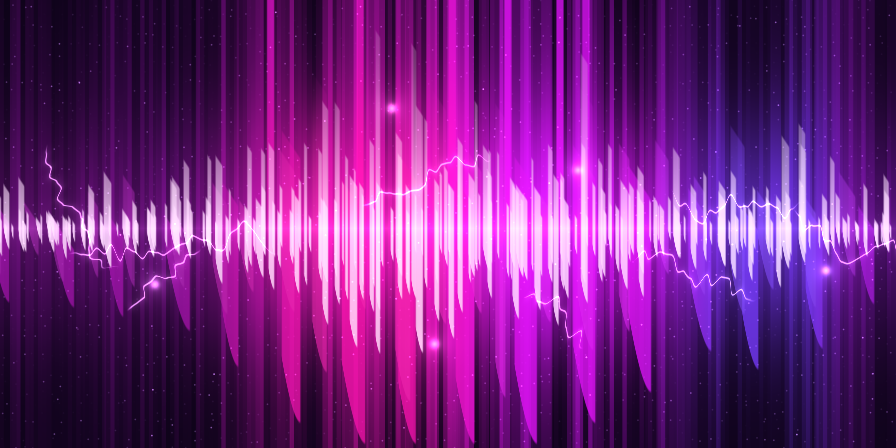
Give the GLSL for this background, as a Shadertoy shader.

```glsl
// A neon equalizer: vertical light streaks and curved blades around a glowing axis.
// Hashed columns form the curtain, cell repeats place the blades, and
// noise-bent segments draw lightning over a dark, starry backdrop.

const float AXIS = 0.49;
const vec3 WINE = vec3(0.60, 0.07, 0.64);
const vec3 PINK = vec3(0.94, 0.07, 0.66);
const vec3 MAGENTA = vec3(0.86, 0.07, 0.95);
const vec3 VIOLET = vec3(0.45, 0.22, 0.96);
const vec3 PURPLE = vec3(0.62, 0.10, 0.82);
const vec3 WHITE = vec3(1.0, 0.92, 1.0);

float hash(float n) { return fract(sin(n * 127.1) * 43758.545); }

float noise(float x) {
    float f = fract(x);
    return mix(hash(floor(x)), hash(floor(x) + 1.0), f * f * (3.0 - 2.0 * f));
}

float bell(float x, float center, float width) {
    float d = (x - center) / width;
    return exp(-d * d);
}

// Strength and colour of the light across the width (u from 0 to 1)
float energy(float u) {
    return min(1.0, 0.27 + 0.75 * bell(u, 0.47, 0.19) + 0.15 * bell(u, 0.66, 0.08)
                         + 0.28 * bell(u, 0.85, 0.06));
}

vec3 spectrum(float u) {
    vec3 c = mix(WINE, PINK, smoothstep(0.18, 0.37, u));
    c = mix(c, MAGENTA, smoothstep(0.45, 0.60, u));
    c = mix(c, VIOLET, smoothstep(0.70, 0.83, u));
    return mix(c, PURPLE, smoothstep(0.89, 0.96, u));
}

// Curtain of hashed columns, each with its own reach
float column(float id, float y, float seed) {
    float r = hash(id + seed);
    float reach = mix(0.14, 0.85, hash(id * 1.7 + seed + 5.0));
    return r * r * r * exp(-abs(y) * (y < 0.0 ? 1.4 : 0.9) / reach);
}

float curtain(vec2 p, float count, float seed, float px) {
    float x = p.x * count, id = floor(x);
    float blend = smoothstep(1.0 - min(1.0, px * count), 1.0, x - id);
    return mix(column(id, p.y, seed), column(id + 1.0, p.y, seed), blend);
}

// Bar with a slanted top and a knife-shaped lower end
float blade(vec2 p, float left, float width, float top, float bottom, float px) {
    float t = clamp((p.x - left) / width, 0.0, 1.0);
    float side = smoothstep(-px, px, p.x - left) * smoothstep(-px, px, left + width - p.x);
    float upper = top - 1.5 * width * t;
    float lower = bottom + 3.5 * width * pow(1.0 - t, 1.7);
    return side * smoothstep(-2.0 * px, 2.0 * px, upper - p.y)
                * smoothstep(-2.0 * px, 2.0 * px, p.y - lower);
}

// One blade per cell; "even" (0 to 1) tames the random place and depth
float bladeLayer(vec2 p, float cell, float phase, float fill, vec2 reach, float even, float seed, float px) {
    float id = floor((p.x - phase) / cell);
    float left = phase + (id + (1.0 - fill) * (1.0 - even) * hash(id + seed)) * cell;
    float width = cell * fill * mix(0.55, 1.0, hash(id + seed + 11.0));
    float power = energy(left * 0.5), r = hash(id + seed + 23.0);
    float top = reach.x * power * mix(0.2, 1.0, r * r);
    float depth = reach.y * power * mix(mix(0.4, 0.9, even), 1.0, hash(id + seed + 37.0));
    return blade(p, left, width, top, -min(depth, 0.48), px);
}

// Jagged filament from a to b
float bolt(vec2 p, vec2 a, vec2 b, float seed, float px) {
    vec2 d = b - a;
    float len = length(d), t = dot(p - a, d) / (len * len), s = t * len;
    float offset = (d.x * (p.y - a.y) - d.y * (p.x - a.x)) / len;
    offset += 0.07 * (noise(s * 15.0 + seed) - 0.5) + 0.035 * (noise(s * 60.0 + seed) - 0.5);
    float ends = smoothstep(0.0, 0.08, t) * smoothstep(1.0, 0.85, t);
    float core = smoothstep(0.001 + px, 0.0, abs(offset));
    return ends * (core * 0.75 + 0.15 * exp(-abs(offset) / 0.008));
}

float stars(vec2 p, float cell, float px) {
    vec2 id = floor(p / cell);
    float n = id.x + id.y * 71.3;
    vec2 spot = (id + 0.2 + 0.6 * vec2(hash(n), hash(n + 9.1))) * cell;
    return pow(hash(n + 4.7), 5.0) * smoothstep(0.001 + px, 0.0, length(p - spot));
}

void mainImage(out vec4 fragColor, in vec2 fragCoord) {
    vec2 uv = fragCoord / iResolution.xy;
    vec2 p = vec2(uv.x * 2.0, uv.y - AXIS);
    float px = 1.0 / iResolution.y, y = abs(p.y), power = energy(uv.x);
    vec3 hue = spectrum(uv.x);
    hue = mix(hue, vec3(0.66, 0.05, 0.76), 0.4 * smoothstep(0.12, 0.5, p.y));

    // Backdrop and streak curtain
    float haze = noise(p.x * 4.0 + 2.0 * noise(p.y * 5.0));
    vec3 col = mix(vec3(0.04, 0.01, 0.08), vec3(0.09, 0.015, 0.15), haze);
    float light = curtain(p, 17.0, 3.0, px) + curtain(p, 43.0, 19.0, px) + curtain(p, 105.0, 41.0, px);
    light = power * (1.6 * light + 1.15 * exp(-y * y / 0.05));
    col += hue * (1.0 - exp(-light));

    // Tall beams above the axis
    float beams[6] = float[6](0.302, 0.402, 0.505, 0.567, 0.625, 0.654);
    for (int i = 0; i < 6; i++) {
        float edge = abs(p.x - 2.0 * beams[i]) - 0.008;
        col = mix(col, hue * 1.1, 0.8 * smoothstep(px, -px, edge) * smoothstep(-0.2, 0.15, p.y));
    }

    // Broad coloured blades, then pale and fine white ones
    float broad = bladeLayer(p, 0.129, 0.108, 0.45, vec2(0.42, 0.70), 0.8, 7.0, px);
    float medium = bladeLayer(p, 0.083, 0.02, 0.45, vec2(0.5, 0.45), 0.0, 29.0, px);
    col = mix(col, hue, broad * 0.8 * smoothstep(0.4, -0.05, p.y));
    col = mix(col, hue * 0.9 + 0.08, medium * 0.6 * smoothstep(0.4, 0.0, p.y));
    for (int i = 0; i < 4; i++) {
        float k = float(i);
        float mask = bladeLayer(p, 0.074 - 0.018 * k, 0.013 * k, 0.24 + 0.03 * k,
                                vec2(0.55, 0.30) - vec2(0.12, 0.055) * k, 0.0, 53.0 + 17.0 * k, px);
        col = mix(col, mix(hue, WHITE, 0.9), mask * 0.85 * exp(-max(p.y, 0.0) * 3.5));
    }

    // Soft axis glow, stars and glowing orbs
    col += mix(hue, WHITE, 0.5) * (0.12 * exp(-y / 0.02) + 0.14 * power * exp(-y / 0.09));
    col += vec3(0.75, 0.55, 0.9) * (stars(p, 0.021, px) * 0.5 + stars(p + 3.0, 0.07, px));
    vec2 orbs[5] = vec2[5](vec2(0.875, 0.758), vec2(0.346, 0.365), vec2(1.29, 0.62),
                           vec2(0.97, 0.232), vec2(1.844, 0.396));
    for (int i = 0; i < 5; i++) {
        float d = length(p + vec2(0.0, AXIS) - orbs[i]);
        col += mix(hue, WHITE, 0.5) * (0.9 * exp(-d * d / 0.00008) + 0.4 * exp(-d / 0.018));
    }

    // Lightning: each entry holds both ends of a filament
    vec4 bolts[8] = vec4[8](vec4(0.06, 0.65, 0.24, 0.38), vec4(0.15, 0.43, 0.62, 0.47),
        vec4(0.27, 0.32, 0.44, 0.46), vec4(0.80, 0.56, 1.10, 0.64), vec4(1.17, 0.34, 1.32, 0.25),
        vec4(1.42, 0.44, 1.70, 0.36), vec4(1.50, 0.53, 1.79, 0.55), vec4(1.76, 0.49, 2.05, 0.42));
    for (int i = 0; i < 8; i++) {
        vec4 b = bolts[i];
        float glow = bolt(p + vec2(0.0, AXIS), b.xy, b.zw, 13.0 * float(i), px);
        col += mix(hue, WHITE, 0.65) * glow;
    }
    fragColor = vec4(clamp(col, 0.0, 1.0), 1.0);
}
```
